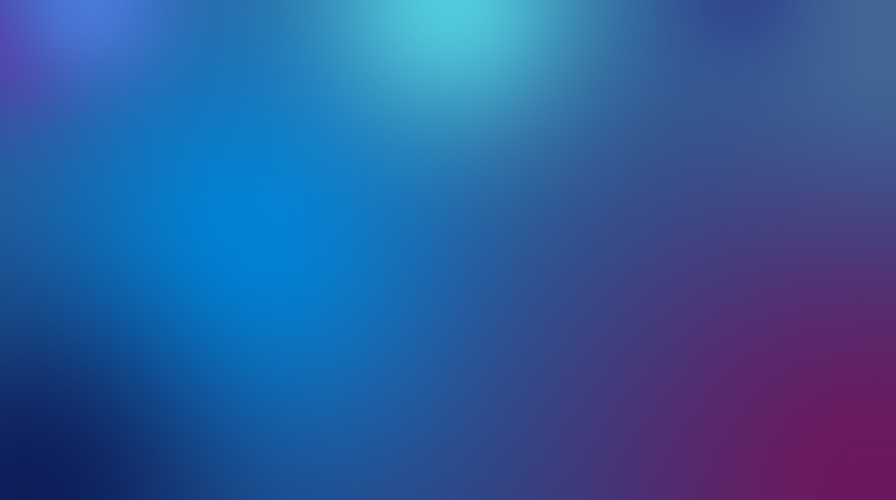
Reproduce this background procedurally as a WebGL 1 fragment shader.

```glsl
precision highp float;
// A soft colour field: a vertical blue gradient under overlapping round glows.
// Each glow is a Gaussian falloff that blends its own colour over the layers
// beneath it, so every transition stays smooth at any size.

uniform vec2 u_resolution;

// Canvas units: height is 1, width is ASPECT
const float ASPECT = 1.79;

// Base gradient
const vec3 BASE_LOW  = vec3(0.150, 0.290, 0.533);
const vec3 BASE_HIGH = vec3(0.176, 0.384, 0.604);

// Glow colours
const vec3 AZURE      = vec3(0.000, 0.525, 0.850);
const vec3 NAVY       = vec3(0.050, 0.115, 0.350);
const vec3 MAGENTA    = vec3(0.427, 0.092, 0.368);
const vec3 SLATE      = vec3(0.267, 0.412, 0.588);
const vec3 INDIGO     = vec3(0.192, 0.262, 0.555);
const vec3 TURQUOISE  = vec3(0.322, 0.796, 0.863);
const vec3 VIOLET     = vec3(0.335, 0.230, 0.645);
const vec3 PERIWINKLE = vec3(0.294, 0.480, 0.865);

// Glow placement: centre x, centre y, radius
const vec3 AZURE_SPOT      = vec3(0.49, 0.50, 0.42);
const vec3 NAVY_SPOT       = vec3(0.05, 0.00, 0.38);
const vec3 MAGENTA_SPOT    = vec3(1.75, 0.02, 0.59);
const vec3 SLATE_SPOT      = vec3(1.79, 0.95, 0.30);
const vec3 INDIGO_SPOT     = vec3(1.47, 1.02, 0.15);
const vec3 TURQUOISE_SPOT  = vec3(0.90, 1.00, 0.26);
const vec3 VIOLET_SPOT     = vec3(0.00, 0.92, 0.17);
const vec3 PERIWINKLE_SPOT = vec3(0.18, 1.00, 0.16);

// Blend a Gaussian glow over the colour beneath it
vec3 addGlow(vec3 under, vec3 glowColor, vec3 spot, float strength, vec2 p) {
    vec2 offset = (p - spot.xy) / spot.z;
    return mix(under, glowColor, strength * exp(-dot(offset, offset)));
}

void main() {
    vec2 uv = gl_FragCoord.xy / u_resolution;
    vec2 p = uv * vec2(ASPECT, 1.0);

    vec3 color = mix(BASE_LOW, BASE_HIGH, uv.y);

    // Broad glows
    color = addGlow(color, AZURE, AZURE_SPOT, 1.0, p);
    color = addGlow(color, NAVY, NAVY_SPOT, 1.0, p);
    color = addGlow(color, MAGENTA, MAGENTA_SPOT, 1.0, p);

    // Smaller glows along the top edge
    color = addGlow(color, SLATE, SLATE_SPOT, 0.9, p);
    color = addGlow(color, INDIGO, INDIGO_SPOT, 0.9, p);
    color = addGlow(color, TURQUOISE, TURQUOISE_SPOT, 1.0, p);
    color = addGlow(color, VIOLET, VIOLET_SPOT, 0.95, p);
    color = addGlow(color, PERIWINKLE, PERIWINKLE_SPOT, 0.95, p);

    gl_FragColor = vec4(color, 1.0);
}
```
